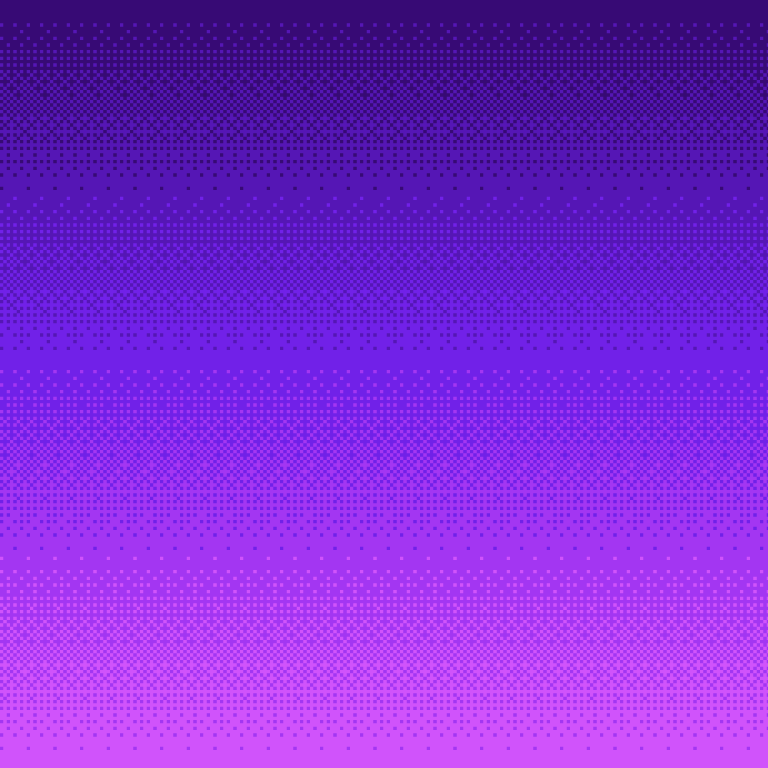
Reproduce this background procedurally as a Shadertoy shader.

```glsl
// Vertical violet-to-pink gradient in five colours, blended by an 8x8 ordered dither.

const float CELLS = 230.4;      // dither cells along the canvas height
const int SAMPLES = 4;          // edge-smoothing samples per pixel side
const int BANDS = 4;            // blends between neighbouring colours

// Colours from top to bottom, and the depth at which each one is pure
const vec3 PALETTE[5] = vec3[5](
    vec3(0.215, 0.040, 0.460),  // deep indigo
    vec3(0.335, 0.085, 0.710),  // royal violet
    vec3(0.445, 0.130, 0.910),  // electric violet
    vec3(0.640, 0.210, 0.950),  // purple
    vec3(0.815, 0.325, 0.985)   // orchid
);
const float STOPS[5] = float[5](0.02, 0.25, 0.47, 0.72, 0.98);

// Ordered-dither threshold, built by interleaving the low three bits of the cell
float bayer8(ivec2 cell) {
    int rank = 0;
    for (int bit = 0; bit < 3; bit++) {
        ivec2 b = (cell >> bit) & 1;
        rank = rank * 4 + 2 * (b.x ^ b.y) + b.y;
    }
    return (float(rank) + 0.5) / 64.0;
}

// Continuous palette position for a depth below the top edge
float paletteLevel(float depth) {
    float level = 0.0;
    for (int i = 0; i < BANDS; i++) {
        level += clamp((depth - STOPS[i]) / (STOPS[i + 1] - STOPS[i]), 0.0, 1.0);
    }
    return level;
}

// Flat colour of the dither cell that holds a point
vec3 ditheredColor(vec2 point) {
    vec2 cell = floor(point * CELLS);
    float level = paletteLevel((cell.y + 0.5) / CELLS);
    int index = int(floor(level + bayer8(ivec2(cell))));
    return PALETTE[clamp(index, 0, BANDS)];
}

void mainImage(out vec4 fragColor, in vec2 fragCoord) {
    vec3 sum = vec3(0.0);

    // Average over the pixel area to smooth cell edges
    for (int j = 0; j < SAMPLES; j++) {
        for (int i = 0; i < SAMPLES; i++) {
            vec2 offset = (vec2(i, j) + 0.5) / float(SAMPLES) - 0.5;
            vec2 point = (fragCoord + offset) / iResolution.y;
            sum += ditheredColor(vec2(point.x, 1.0 - point.y));
        }
    }
    fragColor = vec4(sum / float(SAMPLES * SAMPLES), 1.0);
}
```
